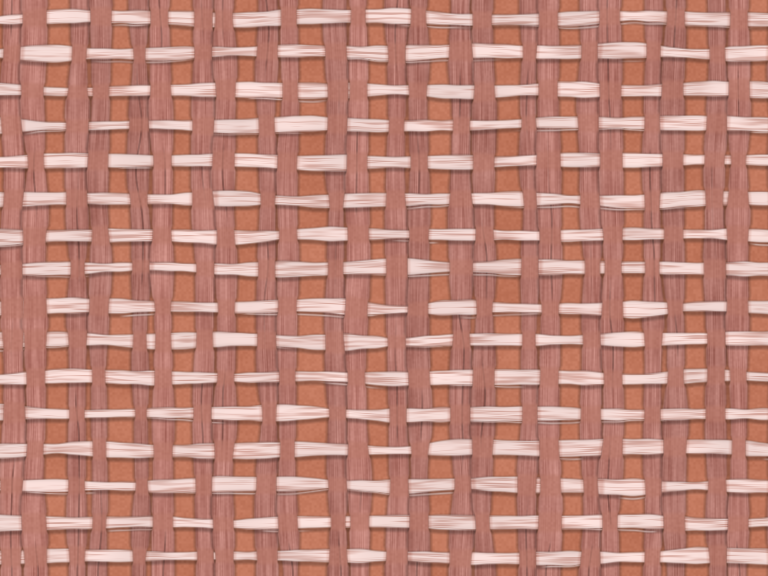
This texture is drawn by a WebGL 2 fragment shader. Its source:

```glsl
#version 300 es
precision highp float;
uniform vec2 u_resolution;
out vec4 fragColor;

float hash(vec2 p) {
  vec3 h = fract(vec3(p.xyx) * 0.1031);
  h += dot(h, h.yzx + 33.33);
  return fract((h.x + h.y) * h.z);
}

float noise(vec2 p) {
  vec2 i = floor(p), f = fract(p);
  f = f * f * (3.0 - 2.0 * f);
  return mix(mix(hash(i), hash(i + vec2(1, 0)), f.x),
             mix(hash(i + vec2(0, 1)), hash(i + vec2(1, 1)), f.x), f.y);
}

// Soft coverage of a band from its signed edge distance
float cover(float d, float softness) {
  return 1.0 - smoothstep(-softness, softness, d);
}

// Fine strands running along a straw
float strands(float along, float across, float seed) {
  vec2 p = vec2(along + seed * 31.0, across + seed * 17.0);
  return 0.6 * noise(p) + 0.4 * noise(p * vec2(1.7, 2.3));
}

void main() {
  // 12 pairs of upright straws, 16 level straws
  vec2 grid = vec2(12, 16);
  vec2 q = gl_FragCoord.xy / u_resolution * grid + vec2(0.11, 0);
  vec2 soft = 0.7 * grid / u_resolution + vec2(0.009, 0.016);
  vec2 cell = floor(q), f = fract(q);

  // Backing paper
  float grain = noise(q * vec2(26, 15)) - 0.5;
  vec3 color = vec3(0.755, 0.465, 0.362) + 0.04 * grain
             + 0.05 * (noise(q * vec2(1.6, 0.9)) - 0.5);

  // Level straw: uneven height and thickness
  float row = cell.y + 2.0;
  float y = f.y - 0.5 - 0.10 * (hash(vec2(row, 21.0)) - 0.5)
          - 0.13 * (noise(vec2(q.x * 0.8, row * 7.0)) - 0.5);
  float halfHeight = 0.105 + 0.13 * noise(vec2(q.x * 1.1, row * 13.0))
                   + 0.035 * (noise(vec2(q.x * 4.0, row * 3.0)) - 0.5);
  float level = abs(y) - halfHeight;
  float near = 1.0 - smoothstep(0.0, 0.16, level);

  // Upright pair: each straw passes over alternate rows
  float over = 0.0, contact = 0.0;
  for (int k = 0; k < 2; k++) {
    float side = float(k);
    float id = cell.x * 2.0 + side + 3.0;
    bool isOver = mod(cell.y + side, 2.0) < 0.5 || hash(vec2(id, row)) > 0.94;
    float center = 0.5 + (side - 0.5) * 0.33
                 + 0.10 * (hash(vec2(cell.x, 5.0)) - 0.5)
                 + 0.07 * (noise(vec2(q.y * 0.45, id * 9.0)) - 0.5);
    float halfWidth = 0.10 + 0.04 * hash(vec2(id, 2.0))
                    + 0.075 * noise(vec2(q.y * 0.7, id * 5.0));
    // Bound tighter where it crosses over
    if (isOver) halfWidth -= 0.022 * near;
    float x = f.x - center;
    float d = abs(x) - halfWidth;
    float mask = cover(d, soft.x);

    float s = strands(q.y * 0.8, x * 26.0, id);
    vec3 straw = mix(vec3(0.625, 0.385, 0.345), vec3(0.785, 0.55, 0.51), s);
    straw *= 0.97 + 0.08 * hash(vec2(id, 8.0));
    straw += 0.06 * (noise(q * vec2(2.5, 1.6) + id) - 0.5) + 0.03 * grain;
    straw *= 1.0 - 0.12 * pow(min(abs(x) / halfWidth, 1.0), 5.0);
    // Lengthwise split in some stretches
    float split = abs(x - 0.09 * (noise(vec2(q.y * 0.8, id * 3.0)) - 0.5));
    straw *= 1.0 - 0.20 * (1.0 - smoothstep(0.004, 0.025, split))
                 * smoothstep(0.6, 0.8, noise(vec2(q.y * 0.45, id * 11.0)));

    color *= 1.0 - 0.20 * (1.0 - smoothstep(0.0, 0.06, d));
    color = mix(color, straw, mask);
    if (isOver) {
      over = max(over, mask);
      contact = max(contact, 1.0 - smoothstep(0.0, 0.07, d));
    } else {
      over *= 1.0 - mask;
    }
  }

  // Loose strand leaving the lower edge now and then
  float loose = abs(y + halfHeight + 0.04 + 0.04 * sin(q.x * 2.3 + row)) - 0.022;
  float stray = smoothstep(0.68, 0.78, noise(vec2(q.x * 0.9, row * 19.0)));
  float body = cover(level, soft.y);
  float band = max(body, 0.8 * cover(loose, soft.y) * stray);

  float s = strands(q.x * 2.0, y * 15.0, row);
  vec3 pale = mix(vec3(0.83, 0.65, 0.61), vec3(0.97, 0.865, 0.845),
                  smoothstep(0.08, 0.65, s));
  pale *= 1.0 - 0.13 * pow(min(abs(y) / halfHeight, 1.0), 4.0);
  pale *= 0.96 + 0.07 * noise(vec2(q.x * 1.3, row * 23.0));
  pale *= mix(vec3(1), vec3(0.92, 0.84, 0.82), contact);

  // Shade below the level straw, then the smooth tan crossing
  float shade = 1.0 - smoothstep(0.0, 0.12, abs(y + 0.05) - halfHeight);
  color *= 1.0 - 0.26 * shade * (1.0 - over);
  vec3 crossing = vec3(0.725, 0.475, 0.415) + 0.03 * grain;
  color = mix(color, crossing, 0.65 * over * near);
  color = mix(color, pale, band * (1.0 - over));

  fragColor = vec4(clamp(color, 0.0, 1.0), 1.0);
}
```
